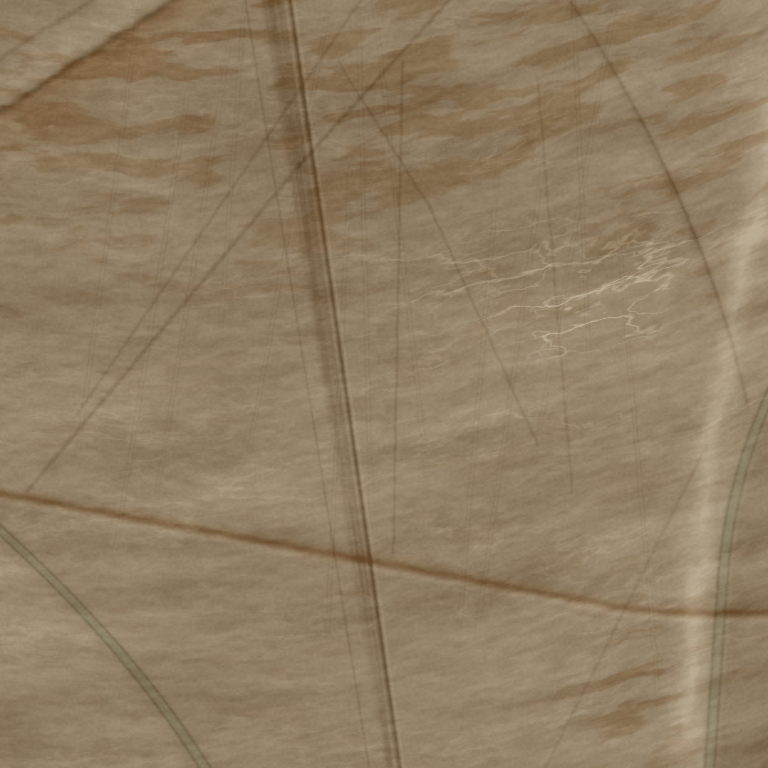
A WebGL 1 fragment shader for this texture:

```glsl
precision highp float;
uniform vec2 u_resolution;

const vec3 DARK_SOIL = vec3(0.43, 0.35, 0.25);
const vec3 PALE_SAND = vec3(0.68, 0.62, 0.52);
const vec3 RUST_TINT = vec3(0.035, 0.0, -0.025);
const vec3 OLIVE_TINT = vec3(-0.02, 0.012, 0.008);

float hash(vec2 p) {
  vec3 q = fract(vec3(p.xyx) * 0.1031);
  q += dot(q, q.yzx + 33.33);
  return fract((q.x + q.y) * q.z);
}

float noise(vec2 p) {
  vec2 i = floor(p), f = fract(p);
  f = f * f * (3.0 - 2.0 * f);
  return mix(mix(hash(i), hash(i + vec2(1, 0)), f.x),
             mix(hash(i + vec2(0, 1)), hash(i + vec2(1, 1)), f.x), f.y);
}

float fbm(vec2 p) {
  float sum = 0.0, amp = 0.52;
  for (int i = 0; i < 5; i++) {
    sum += amp * noise(p);
    p = mat2(1.98, 0.25, -0.25, 1.98) * p + 17.3;
    amp *= 0.5;
  }
  return sum;
}

// Soft stroke profile for a distance d
float stroke(float d, float width) {
  d /= width;
  return exp(-d * d);
}

float segment(vec2 p, vec2 a, vec2 b) {
  vec2 ab = b - a;
  return length(p - a - ab * clamp(dot(p - a, ab) / dot(ab, ab), 0.0, 1.0));
}

float track(vec2 p, vec2 a, vec2 b, float width) {
  return stroke(segment(p, a, b), width);
}

float blob(vec2 p, vec2 center, vec2 size) {
  vec2 d = (p - center) / size;
  return exp(-dot(d, d));
}

// Braided pale channels along a noise contour
float channels(vec2 p, float width) {
  return stroke(fbm(p) - 0.5, width);
}

// Faint near-vertical double wheel ruts
float wheelRuts(vec2 p) {
  float sum = 0.0;
  for (int i = 0; i < 13; i++) {
    float k = float(i);
    float lean = 0.36 * (hash(vec2(k, 2.0)) - 0.5);
    float x = 0.1 + 0.06 * k + 0.05 * hash(vec2(k, 5.0)) + lean * (p.y - 0.5);
    float middle = 0.4 + 0.5 * hash(vec2(k, 9.0));
    float span = 1.0 - smoothstep(0.2, 0.4, abs(p.y - middle));
    sum += span * stroke(abs(p.x - x) - 0.0025, 0.0014);
  }
  return sum;
}

void main() {
  vec2 p = gl_FragCoord.xy / u_resolution;
  float wobble = noise(p * 70.0) - 0.5;

  // Wind-drawn ground
  vec2 flow = vec2(p.x, p.y - 0.22 * p.x * p.x + 0.06 * p.x);
  flow += 0.022 * (vec2(fbm(p * 9.0), fbm(p * 9.0 + 40.0)) - 0.5);
  float tone = 0.55 + 0.13 * (p.x - 0.5);
  tone += 0.36 * (fbm(flow * vec2(2.0, 5.0)) - 0.5);
  tone += 0.42 * (fbm(flow * vec2(6.0, 34.0) + 8.0) - 0.5);
  tone += 0.34 * (fbm(flow * vec2(45.0, 150.0)) - 0.5);
  tone += 0.10 * (noise(p * 310.0) - 0.5);

  // Rusty scabs
  float scabs = smoothstep(0.52, 0.66, fbm(flow * vec2(11.0, 42.0) + 71.0));
  float scabArea = 0.25 + 0.75 * smoothstep(0.5, 0.85, p.y);
  scabArea += blob(p, vec2(0.83, 0.1), vec2(0.09, 0.12));
  float rust = 0.6 * scabs * scabArea;
  tone -= 0.24 * scabs * scabArea;

  // Dry channels
  float delta = blob(p, vec2(0.76, 0.6), vec2(0.2, 0.13));
  float strands = channels(flow * vec2(9.0, 27.0), 0.022);
  strands += 0.6 * channels(flow * vec2(15.0, 40.0) + 30.0, 0.025);
  float broken = smoothstep(0.35, 0.65, fbm(flow * vec2(5.0, 16.0) + 53.0));
  tone += strands * broken * (0.1 + 0.42 * delta);

  // Sandy wash on the right
  float wash = p.x - 0.9 - 0.155 * p.y * p.y + 0.03 * (fbm(p * 14.0) - 0.5);
  float washGrain = fbm(vec2(wash * 60.0, p.y * 9.0));
  tone += stroke(wash, 0.021) * (0.12 + 0.42 * washGrain);
  tone += 0.13 * smoothstep(0.9, 1.0, p.x) * smoothstep(0.5, 0.8, p.y);

  // Bank across the upper left corner
  float bank = dot(p - vec2(0.0, 0.85), vec2(-0.54, 0.842)) + 0.003 * wobble;
  float bankShade = exp(min(bank, 0.0) / 0.035) * (1.0 - smoothstep(-0.004, 0.008, bank));
  tone += 0.2 * stroke(bank - 0.03, 0.022) - 0.28 * bankShade;
  tone -= 0.5 * stroke(bank - 0.004, 0.005) + 0.2 * stroke(bank - 0.062, 0.004);
  rust += bankShade;

  // Tall road with its worn shoulder
  float road = 0.99 * (p.x - 0.521 + 0.143 * p.y);
  float shoulder = mix(0.018, 0.036, p.y);
  float worn = smoothstep(-shoulder - 0.007, -shoulder + 0.007, road);
  worn *= 1.0 - smoothstep(-0.002, 0.003, road);
  tone -= worn * (0.14 + 0.2 * noise(vec2(road * 260.0, p.y * 7.0)));
  tone += 0.16 * stroke(road + 0.006, 0.002) + 0.12 * stroke(road - 0.005, 0.002);
  tone -= 0.38 * stroke(road, 0.0024) + 0.16 * stroke(road + shoulder + 0.022, 0.002);

  // Cross road
  float bend = max(p.x - 0.78, 0.0);
  float cross = p.y - 0.358 + 0.183 * p.x - 0.6 * bend * bend + 0.002 * wobble;
  tone -= 0.44 * stroke(cross, 0.0052) + 0.1 * stroke(cross - 0.008, 0.012);
  tone += 0.13 * stroke(cross + 0.010, 0.004);
  rust += 0.8 * stroke(cross, 0.007);

  // Curved roads in the lower corners
  float leftRoad = 0.8 * (p.x - 0.267 + 0.62 * p.y + 0.78 * p.y * p.y);
  float rise = max(p.y - 0.25, 0.0);
  float rightRoad = 0.97 * (p.x - 0.924 - 0.07 * p.y - 0.8 * rise * rise);
  float rims = stroke(abs(leftRoad) - 0.006, 0.0022) + stroke(abs(rightRoad) - 0.006, 0.0025);
  float beds = stroke(leftRoad, 0.008) + stroke(rightRoad, 0.008);
  tone -= 0.26 * rims + 0.13 * beds;
  tone += 0.1 * (1.0 - smoothstep(-0.03, -0.01, leftRoad));
  float farSide = smoothstep(0.005, 0.015, rightRoad) * (1.0 - smoothstep(0.42, 0.5, p.y));
  tone -= 0.2 * farSide;

  // Sweeping arc on the upper right
  float drop = 1.0 - p.y;
  float arc = 0.87 * (p.x - 0.742 - 0.66 * drop + 0.42 * drop * drop);
  float arcSpan = smoothstep(0.45, 0.48, p.y);
  float arcWeight = 0.6 + 0.4 * stroke(p.y - 0.72, 0.15);
  tone -= arcSpan * arcWeight * (0.28 * stroke(arc, 0.0026) + 0.14 * stroke(arc + 0.004, 0.007));

  // Long straight tracks
  vec2 q = p + 0.0015 * wobble;
  float tracks = track(q, vec2(0.035, 0.36), vec2(0.39, 0.785), 0.0032);
  tracks += track(q, vec2(0.39, 0.785), vec2(0.585, 1.0), 0.003);
  tracks += 0.7 * track(q, vec2(0.1, 0.46), vec2(0.47, 1.0), 0.0025);
  tracks += 0.7 * track(q, vec2(0.44, 0.92), vec2(0.56, 0.73), 0.0022);
  tracks += 0.7 * track(q, vec2(0.56, 0.73), vec2(0.7, 0.42), 0.0022);
  tracks += 0.75 * track(q, vec2(0.524, 0.92), vec2(0.512, 0.28), 0.0022);
  tracks += 0.6 * track(q, vec2(0.7, 0.9), vec2(0.745, 0.36), 0.0022);
  tracks += 0.6 * track(q, vec2(0.71, 0.0), vec2(0.92, 0.42), 0.0025);
  tracks += 0.6 * track(q, vec2(0.785, 0.415), vec2(0.91, 0.445), 0.003);
  tone -= 0.24 * tracks + 0.07 * wheelRuts(q);

  vec3 color = mix(DARK_SOIL, PALE_SAND, clamp(tone, -0.25, 1.2));
  color += RUST_TINT * min(rust, 1.0) + OLIVE_TINT * min(beds, 1.0);
  gl_FragColor = vec4(color, 1.0);
}
```
